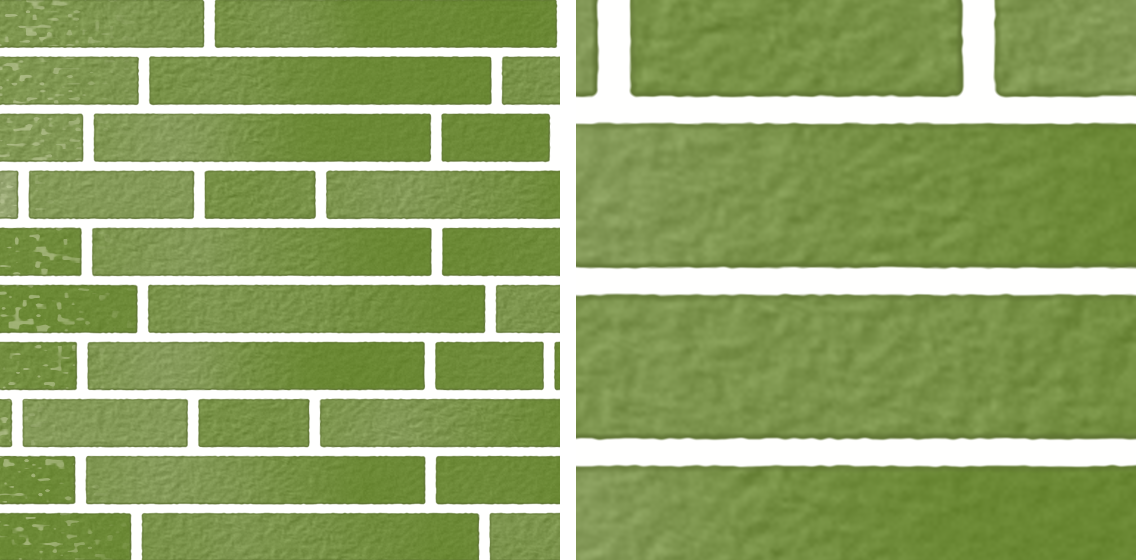
Left, the full canvas; right, a detail of the centre.
A Shadertoy shader for this texture:

```glsl
// Long glazed green bricks in staggered rows with white joints.
#define ROW_PITCH 0.1019
#define ROW_OFFSET 0.0088
#define JOINT_HALF vec2(0.0098, 0.0083)
#define CORNER_RADIUS 0.004
#define REPEAT_SHIFT 0.0111
#define RIPPLE_SCALE 105.0
#define RIPPLE_DEPTH 0.13
#define DARK_GLAZE vec3(0.418, 0.535, 0.205)
#define LIGHT_GLAZE vec3(0.518, 0.602, 0.345)
#define RIM_COLOR vec3(0.36, 0.44, 0.19)
#define JOINT_COLOR vec3(1.0, 1.0, 0.995)
#define GLINT_COLOR vec3(0.76, 0.80, 0.62)

// Joint centres of each kind of row, left to right
const vec3 JOINTS[6] = vec3[6](
    vec3(0.374, 1.004, 1.2), vec3(0.257, 0.887, 1.2),
    vec3(0.158, 0.779, 0.9915), vec3(0.042, 0.356, 0.573),
    vec3(0.155, 0.780, 1.2), vec3(0.255, 0.876, 1.2));

// Glaze lightness of the bricks between those joints
const vec4 SHADES[6] = vec4[6](
    vec4(0.70, 0.65, 0.0, 0.0), vec4(0.75, 0.65, 0.6, 0.0),
    vec4(0.85, 1.10, 0.1, 0.0), vec4(1.60, 0.95, 0.5, 0.9),
    vec4(0.20, 1.00, 0.1, 0.0), vec4(0.05, 0.75, 0.7, 0.0));

float hash(vec2 p) {
    vec3 q = fract(vec3(p.xyx) * 0.1031);
    q += dot(q, q.yzx + 33.33);
    return fract((q.x + q.y) * q.z);
}

float noise(vec2 p) {
    vec2 i = floor(p), f = fract(p);
    f = f * f * (3.0 - 2.0 * f);
    return mix(mix(hash(i), hash(i + vec2(1, 0)), f.x),
               mix(hash(i + vec2(0, 1)), hash(i + vec2(1, 1)), f.x), f.y);
}

// Height of the uneven glaze
float glaze(vec2 p) {
    p += 0.8 * noise(p * 0.4);
    return 0.65 * noise(p) + 0.35 * noise(p * 2.1 + 17.0);
}

float roundedBox(vec2 p, vec2 halfSize, float radius) {
    vec2 q = abs(p) - halfSize + radius;
    return length(max(q, 0.0)) + min(max(q.x, q.y), 0.0) - radius;
}

void mainImage(out vec4 fragColor, in vec2 fragCoord) {
    vec2 uv = fragCoord / iResolution.xy;
    float pixel = 1.0 / iResolution.y;

    // Row; the last four kinds repeat with a small shift
    float rowPos = (1.0 - uv.y + ROW_OFFSET) / ROW_PITCH;
    int row = int(floor(rowPos));
    bool repeated = row > 5;
    int kind = clamp(repeated ? row - 4 : row, 0, 5);
    float x = uv.x + (repeated ? REPEAT_SHIFT : 0.0);

    // Brick between the nearest joints
    float left = -0.25, right = 1.2;
    int brick = 0;
    for (int i = 0; i < 3; i++) {
        float joint = JOINTS[kind][i];
        if (x > joint) {
            left = joint;
            brick = i + 1;
        } else {
            right = min(right, joint);
        }
    }
    float width = right - left;
    float u = (x - left) / width;
    vec2 local = vec2(x - 0.5 * (left + right), (0.5 - fract(rowPos)) * ROW_PITCH);
    vec2 halfSize = 0.5 * vec2(width, ROW_PITCH) - JOINT_HALF;
    float wobble = 0.0012 * (noise(uv * 190.0) - 0.5);
    float dist = roundedBox(local, halfSize, CORNER_RADIUS) + wobble;

    // Sheen fades towards the right end of long bricks
    float shade = SHADES[kind][brick];
    if (brick == 0 && repeated) shade *= 0.35;
    if (brick > 0 && width > 0.4) {
        shade *= 1.0 - smoothstep(0.2, 0.5 + 0.1 * float(kind), u);
        shade *= mix(0.75, 1.0, smoothstep(0.0, 0.25, u));
    }
    shade += 0.16 * (noise(uv * vec2(14.0, 9.0)) - 0.5);

    // Embossed ripples, calmer on dark glaze
    vec2 p = uv * RIPPLE_SCALE * vec2(0.85, 1.1) + 31.0 * float(row);
    float slope = glaze(p + vec2(-0.35, 0.4)) - glaze(p);
    float relief = RIPPLE_DEPTH * mix(0.45, 1.0, smoothstep(0.0, 0.5, shade));
    vec3 color = mix(DARK_GLAZE, LIGHT_GLAZE, shade) + slope * relief;
    color += 0.025 * (noise(uv * 380.0) - 0.5);

    // Small glints where the left-hand bricks catch light
    float catchLight = brick == 0 ? 0.6 : (1.0 - smoothstep(0.0, 0.3, u)) * 0.35;
    catchLight *= 1.0 - smoothstep(0.05, 0.3, uv.x);
    float spark = smoothstep(0.70, 0.88, noise(p * vec2(0.9, 1.3) + 7.0));
    color = mix(color, GLINT_COLOR, spark * catchLight);

    // Dark rim, heavier at the lower and right sides
    float lowSide = step(local.y, 0.0) * smoothstep(0.006, 0.0, halfSize.y + local.y);
    float rightSide = smoothstep(0.006, 0.0, halfSize.x - local.x);
    float rim = smoothstep(-0.0045, -0.0005, dist);
    color = mix(color, RIM_COLOR, rim * (0.5 + 0.35 * max(lowSide, rightSide)));

    // Soft edge into the joint
    float cover = 1.0 - smoothstep(-0.5 * pixel - 0.0005, 0.5 * pixel + 0.0009, dist);
    fragColor = vec4(mix(JOINT_COLOR, color, cover), 1.0);
}
```
